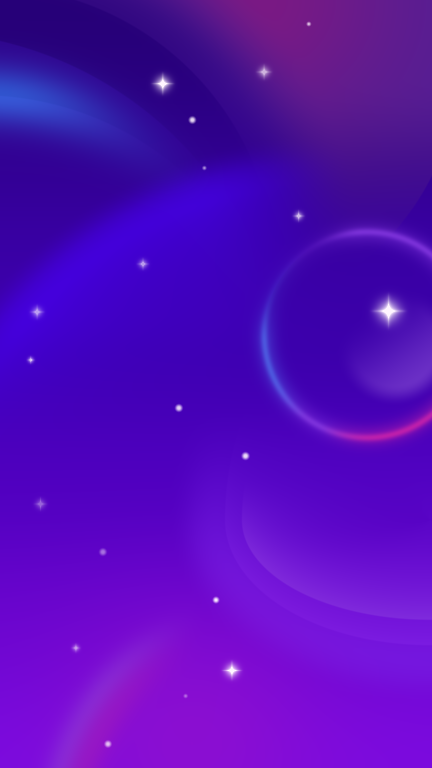
Reproduce this background procedurally as a Shadertoy shader.

```glsl
const float ASPECT = 0.5625;

float hash(float n) { return fract(sin(n * 127.1) * 43758.5453); }

float circle(vec2 p, vec2 center, float radius) { return length(p - center) - radius; }

// Ellipse whose upper half is stretched
float bowl(vec2 p, vec2 center, vec2 radii) {
    vec2 q = p - center;
    q.y *= q.y > 0.0 ? 0.5 : 1.0;
    float k = length(q / radii);
    return k * (k - 1.0) / max(length(q / (radii * radii)), 0.001);
}

// Coverage inside a distance field
float fill(float d, float blur) { return 1.0 - smoothstep(-blur, blur, d); }

// Gaussian falloff
float glow(float d, float width) { return exp(-d * d / (width * width)); }

float sparkle(vec2 p, vec2 center, float size) {
    vec2 q = abs(p - center) / size;
    float rays = exp(-q.x * 12.0 - q.y * 2.0) + exp(-q.y * 12.0 - q.x * 2.0);
    return min(rays * fill(max(q.x, q.y) - 0.85, 0.2) + 0.7 * glow(length(q), 0.55), 1.0);
}

vec3 baseGradient(float y) {
    vec3 c = mix(vec3(0.48, 0.04, 0.87), vec3(0.42, 0.02, 0.81), smoothstep(0.0, 0.22, y));
    c = mix(c, vec3(0.31, 0.0, 0.75), smoothstep(0.16, 0.40, y));
    c = mix(c, vec3(0.24, 0.0, 0.68), smoothstep(0.36, 0.56, y));
    return mix(c, vec3(0.15, 0.0, 0.47), smoothstep(0.56, 1.0, y));
}

vec3 addNebula(vec3 c, vec2 p, float edge) {
    float planet = circle(p, vec2(-0.017, 0.642), 0.376);
    float disc = fill(circle(p, vec2(0.26, 0.922), 0.338), edge);
    float haze = disc * smoothstep(-0.02, 0.12, planet) * smoothstep(0.62, 0.90, p.y);
    c = mix(c, vec3(0.29, 0.09, 0.55), haze);
    float magenta = glow(length((p - vec2(0.33, 1.0)) * vec2(0.9, 1.0)), 0.16);
    c = mix(c, vec3(0.48, 0.07, 0.47), 0.8 * magenta * smoothstep(0.02, 0.13, planet));
    return c + vec3(0.035, 0.025, 0.03) * (1.0 - fill(planet, edge)) * smoothstep(0.75, 0.9, p.y);
}

vec3 addArcs(vec3 c, vec2 p, float edge) {
    // Faint inner layer and blue ribbon
    float upper = smoothstep(0.74, 0.93, p.y);
    float layer = fill(circle(p, vec2(-0.108, 0.479), 0.480), edge);
    c += vec3(0.03, 0.015, 0.07) * layer * upper;
    float ribbon = circle(p, vec2(-0.026, 0.479), 0.397);
    float fade = exp(-pow(p.x / 0.15, 2.0));
    c = mix(c, vec3(0.19, 0.37, 0.84), 0.88 * fade * glow(ribbon, 0.038) * step(0.5, p.y));
    c += vec3(0.03, 0.02, 0.04) * upper * fill(ribbon, edge) * glow(ribbon, 0.03);

    // Broad violet crest
    float crest = circle(p, vec2(0.426, 0.25), 0.54);
    float light = fill(crest, 0.035) * exp(min(crest, 0.0) / 0.11);
    light *= (1.0 - smoothstep(0.25, 0.47, p.x)) * smoothstep(0.38, 0.60, p.y);
    return mix(c, vec3(0.28, 0.0, 0.95), 0.9 * light);
}

vec3 addWaves(vec3 c, vec2 p, float edge) {
    vec2 center = vec2(0.56, 0.323);
    float low = 1.0 - smoothstep(0.24, 0.48, p.y);
    float crisp = 1.0 - smoothstep(0.26, 0.38, p.y);
    float halo = bowl(p, center, vec2(0.306, 0.208));
    float outer = bowl(p, center, vec2(0.267, 0.163));
    float inner = bowl(p, center, vec2(0.245, 0.130));
    c = mix(c, vec3(0.47, 0.14, 0.91), 0.7 * low * fill(halo, 0.035) * exp(min(halo, 0.0) / 0.12));
    c += vec3(0.03, 0.03, 0.02) * low * fill(outer, edge) * exp(min(outer, 0.0) / 0.04);
    return mix(c, vec3(0.53, 0.23, 0.87), 0.6 * crisp * fill(inner, edge) * exp(min(inner, 0.0) / 0.04));
}

vec3 addStreak(vec3 c, vec2 p) {
    c = mix(c, vec3(0.56, 0.06, 0.81), 0.8 * glow(length(p - vec2(0.25, 0.04)), 0.16));
    float arc = circle(p, vec2(0.3645, -0.0866), 0.295);
    float fade = 1.0 - smoothstep(0.12, 0.27, p.x);
    c = mix(c, vec3(0.54, 0.24, 0.84), 0.6 * fade * glow(arc, 0.022));
    return mix(c, vec3(0.64, 0.10, 0.72), 0.55 * fade * glow(arc + 0.026, 0.024));
}

vec3 addBubble(vec3 c, vec2 p, vec2 center, float radius, float edge) {
    float d = circle(p, center, radius);
    vec2 n = normalize(p - center + 0.00001);
    c = mix(c, vec3(0.22, 0.0, 0.64), 0.65 * fill(d, edge) * smoothstep(-1.0, 1.0, (p.y - center.y) / radius));

    // Inner reflection
    vec2 lensCenter = center + vec2(0.036, -0.013);
    float lens = fill(circle(p, lensCenter, 0.066), 0.014);
    c = mix(c, vec3(0.47, 0.24, 0.80), 0.85 * lens * smoothstep(-0.06, 0.08, dot(p - lensCenter, vec2(0.6, -0.8))));

    // Rim changes hue around its circumference
    vec3 rim = mix(vec3(0.52, 0.22, 0.88), vec3(0.31, 0.40, 0.90), smoothstep(0.55, 0.95, -n.x));
    rim = mix(rim, vec3(0.82, 0.14, 0.66), smoothstep(0.65, 1.0, dot(n, vec2(0.35, -0.94))));
    float dim = 1.0 - 0.75 * smoothstep(0.7, 1.0, dot(n, vec2(-0.75, 0.66)));
    return mix(c, rim, dim * (0.5 * glow(d, 0.005) + 0.35 * glow(d + 0.002, 0.014)));
}

float scatteredStars(vec2 p, int count, float edge) {
    float light = 0.0;
    for (int i = 0; i < count; i++) {
        float id = float(i) + 1.0;
        vec2 center = vec2(hash(id) * ASPECT, (id - 0.5) / float(count));
        float size = mix(0.0015, 0.0045, hash(id + 40.0));
        float d = length(p - center);
        float shape = hash(id + 80.0) < 0.35 ? sparkle(p, center, size * 3.0) : fill(d - size, edge + size * 0.4);
        light += shape * mix(0.4, 0.95, hash(id + 120.0));
    }
    return min(light, 1.0);
}

void mainImage(out vec4 fragColor, in vec2 fragCoord) {
    vec2 p = fragCoord / iResolution.xy * vec2(ASPECT, 1.0);
    float edge = 1.0 / iResolution.y;

    vec3 color = baseGradient(p.y);
    color = addNebula(color, p, edge);
    color = addArcs(color, p, edge);
    color = addWaves(color, p, edge);
    color = addStreak(color, p);
    color = addBubble(color, p, vec2(0.478, 0.564), 0.134, edge);

    // Small stars and main sparkles
    float stars = scatteredStars(p, 16, edge);
    stars = max(stars, sparkle(p, vec2(0.506, 0.595), 0.026));
    stars = max(stars, sparkle(p, vec2(0.212, 0.891), 0.017));
    stars = max(stars, sparkle(p, vec2(0.302, 0.127), 0.015));
    fragColor = vec4(mix(color, vec3(1.0, 0.96, 1.0), stars), 1.0);
}
```
